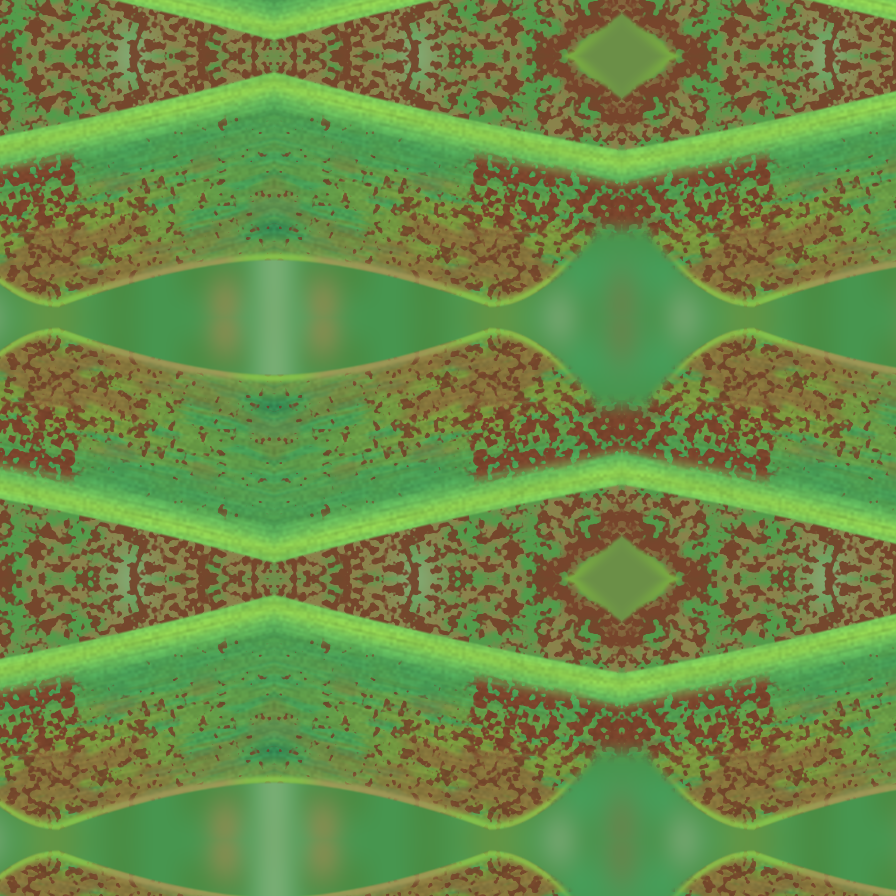
Reproduce this pattern procedurally as a three.js fragment shader.

```glsl
// Mirrored tiles of rust-speckled green leaves with pale midribs over a blurred backdrop.
#define HALF_TILE vec2(0.388, 0.2917)
#define MIRROR vec2(0.306, 0.354)
#define GREEN vec3(0.32, 0.61, 0.29)
#define TEAL vec3(0.27, 0.62, 0.35)
#define LIME vec3(0.56, 0.80, 0.30)
#define RIB vec3(0.44, 0.77, 0.37)
#define OLIVE vec3(0.48, 0.60, 0.24)
#define OCHRE vec3(0.57, 0.54, 0.31)
#define RUST vec3(0.45, 0.25, 0.16)
#define PALE vec3(0.50, 0.69, 0.47)
#define GRAIN 150.0

varying vec2 vUv;

float hash(vec2 p) {
  return fract(sin(dot(p, vec2(127.1, 311.7))) * 43758.5453);
}

float noise(vec2 p) {
  vec2 i = floor(p), f = fract(p);
  f = f * f * (3.0 - 2.0 * f);
  return mix(mix(hash(i), hash(i + vec2(1.0, 0.0)), f.x),
             mix(hash(i + vec2(0.0, 1.0)), hash(i + 1.0), f.x), f.y);
}

float fbm(vec2 p) {
  float sum = 0.0, amp = 0.53;
  for (int i = 0; i < 4; i++) {
    sum += amp * noise(p);
    p = p * 2.03 + 17.3;
    amp *= 0.5;
  }
  return sum;
}

float bump(float x, float center, float width) {
  float d = (x - center) / width;
  return exp(-d * d);
}

// Irregular specks; higher density covers more of the surface
float specks(vec2 q, float density) {
  vec2 r = vec2(q.x + 0.35 * q.y, q.y - 0.35 * q.x);
  float n = 0.65 * noise(r * GRAIN) + 0.35 * noise(r.yx * GRAIN * 1.9 + 9.0);
  return smoothstep(0.93 - density, 1.07 - density, n);
}

float ribLine(float u) {
  return 0.06 + 0.36 * u - 0.06 * u * u;
}

float leafEdge(float u) {
  float d = u - 0.62;
  return u < 0.62 ? 0.78 + 0.18 * pow(u / 0.62, 1.7) : max(0.66, 0.96 - 3.1 * d * d);
}

// Out-of-focus foliage between the leaves
vec3 backdrop(vec2 f) {
  vec3 c = mix(GREEN * 0.9, TEAL, noise(f * vec2(9.0, 6.0)));
  c = mix(c, OCHRE, 0.75 * bump(f.x, 0.14, 0.06) * bump(f.y, 0.95, 0.12));
  c = mix(c, PALE, 0.85 * bump(f.x, 0.0, 0.07));
  c = mix(c, OLIVE * 0.95, 0.6 * bump(f.x, 0.64, 0.1));
  c = mix(c, PALE * 0.95, 0.75 * bump(f.x, 0.82, 0.06) * bump(f.y, 1.0, 0.12));
  c = mix(c, OCHRE * 0.85, 0.5 * bump(f.x, 1.0, 0.06) * bump(f.y, 0.95, 0.15));
  return c;
}

// Speckled strip under the midrib, with a smooth diamond at its far end
vec3 underside(vec2 f, vec2 q) {
  float mottle = fbm(q * vec2(45.0, 60.0));
  float brown = 1.0 - smoothstep(0.45, 0.75, f.x);
  vec3 c = mix(GREEN, OCHRE * 0.95, smoothstep(0.3, 0.7, mottle + 0.15 * brown));
  c = mix(c, PALE, 0.8 * bump(f.x, 0.41, 0.07) * bump(f.y, 0.0, 0.12));
  float diamond = (1.0 - f.x) / 0.16 + f.y / 0.17;
  float halo = bump(diamond, 1.35, 0.35);
  c = mix(c, RUST, 0.9 * specks(q, 0.4 + 0.08 * brown + 0.25 * halo + 0.2 * (mottle - 0.5)));
  c = mix(c, RUST * 1.05, 0.5 * halo * smoothstep(0.3, 0.6, mottle));
  vec3 core = mix(vec3(0.42, 0.56, 0.28), LIME * 0.85, bump(diamond, 0.95, 0.2) * (1.0 - f.y / 0.17));
  return mix(core, c, smoothstep(0.92, 1.12, diamond + 0.25 * (mottle - 0.5)));
}

// Upper leaf surface; t is the height above the midrib line
vec3 blade(vec2 f, vec2 q, float t) {
  float streak = fbm(vec2(q.x * 24.0, t * 28.0));
  float blotch = fbm(vec2(q.x * 16.0 + 5.0, t * 11.0));
  float aged = smoothstep(0.16, 0.36, t) * (0.35 + 0.65 * smoothstep(0.05, 0.5, f.x));
  vec3 c = mix(TEAL, GREEN, streak);
  c = mix(c, OLIVE, aged * smoothstep(0.28, 0.55, streak));
  c = mix(c, OCHRE * vec3(0.95, 0.8, 0.75), 0.85 * aged * smoothstep(0.47, 0.66, blotch));
  c = mix(c, vec3(0.17, 0.53, 0.34), 0.8 * bump(f.x, 0.0, 0.07) * bump(f.y, 0.66, 0.04));
  float dotRow = bump(f.x, 0.18, 0.09) * bump(t, 0.15, 0.03);
  c = mix(c, RUST, 0.85 * specks(q, 0.12 + 0.27 * aged + 0.25 * dotRow + 0.2 * (streak - 0.5)));
  // Dense rust patch with a ragged border
  float ragged = 0.08 * (streak - 0.5);
  float patchArea = smoothstep(0.55, 0.58, f.x + ragged) * smoothstep(0.09, 0.13, t + ragged)
                  * (1.0 - smoothstep(0.63, 0.72, f.y + 2.0 * ragged));
  c = mix(c, RUST * 1.05, patchArea * specks(q, 0.57 + 0.2 * (blotch - 0.5)));
  // Pale midrib with fine lengthwise fibres
  float fibre = noise(vec2(q.x * 14.0, t * 95.0)) - 0.5;
  c = mix(c, RIB, 1.0 - smoothstep(0.06, 0.17, t));
  c = mix(c, LIME, 0.85 * bump(t, 0.045, 0.035));
  return c * (1.0 + 0.09 * fibre + 0.12 * (noise(q * 260.0) - 0.5));
}

void main() {
  vec2 f = abs(mod((vUv - MIRROR) / HALF_TILE + 1.0, 2.0) - 1.0);
  vec2 q = f * HALF_TILE;
  float t = f.y - ribLine(f.x);
  float rim = leafEdge(f.x) - f.y;
  float blur = smoothstep(0.76, 0.94, f.x);

  vec3 color = mix(underside(f, q), blade(f, q, t), smoothstep(-0.006, 0.006, t));
  // Rim is tan along the straight run and lime around the rounded lobe
  float tan_ = smoothstep(0.06, 0.16, f.x) * (1.0 - smoothstep(0.42, 0.56, f.x));
  vec3 rimColor = mix(LIME * 0.97, OCHRE * 1.12, tan_);
  color = mix(color, rimColor, 0.85 * (1.0 - blur) * bump(rim, 0.012, 0.018));
  float soft = mix(0.006, 0.06, blur);
  color = mix(backdrop(f), color, smoothstep(-soft, soft, rim));
  gl_FragColor = vec4(color, 1.0);
}
```
